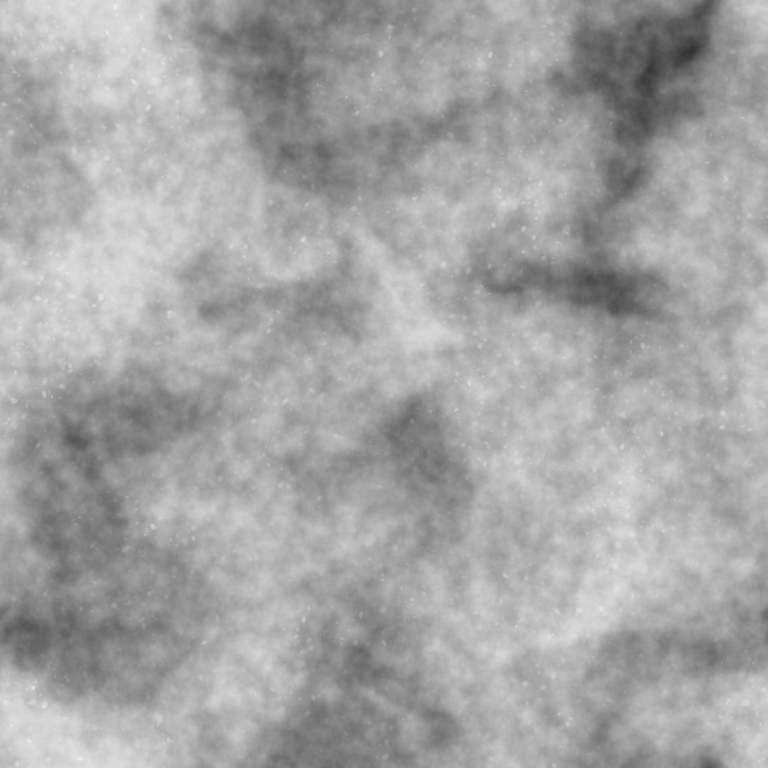
Give the GLSL for this texture, as a three.js fragment shader.

```glsl
varying vec2 vUv;

#define BASE_GRAY 0.672
#define CLOUD_SCALE 3.0
#define CLOUD_CONTRAST 0.098
#define DARK_SKEW 0.012
#define WARP 0.11
#define BLOT_CENTER vec2(0.79, 0.95)
#define BLOT_RADIUS 0.125
#define BLOT_DEPTH 0.33
#define GRAIN_SCALE 36.0
#define GRAIN_CONTRAST 0.095
#define SPECK_GAIN 0.13
#define OCTAVES 4

vec2 hash2(vec2 p) {
  vec3 q = fract(p.xyx * vec3(0.1031, 0.1030, 0.0973));
  q += dot(q, q.yzx + 33.33);
  return fract((q.xx + q.yz) * q.zy);
}

// Dot product of a wrapped lattice gradient with the offset to it
float corner(vec2 cell, vec2 offset, float period, float seed) {
  float angle = 6.28318 * hash2(mod(cell, period) + seed).x;
  return dot(vec2(cos(angle), sin(angle)), offset);
}

// Gradient noise that repeats every period cells
float gradientNoise(vec2 p, float period, float seed) {
  vec2 i = floor(p);
  vec2 f = p - i;
  vec2 w = f * f * f * (f * (f * 6.0 - 15.0) + 10.0);
  vec2 e = vec2(1.0, 0.0);
  float low = mix(corner(i, f, period, seed),
                  corner(i + e.xy, f - e.xy, period, seed), w.x);
  float high = mix(corner(i + e.yx, f - e.yx, period, seed),
                   corner(i + e.xx, f - e.xx, period, seed), w.x);
  return mix(low, high, w.y);
}

float fbm(vec2 uv, float period, float seed) {
  float sum = 0.0;
  float amplitude = 1.0;
  for (int k = 0; k < OCTAVES; k++) {
    sum += amplitude * gradientNoise(uv * period + seed * 0.37, period, seed);
    amplitude *= 0.56;
    period *= 2.0;
    seed += 17.0;
  }
  return sum;
}

// Soft pale flakes, jittered on a wrapped grid
float specks(vec2 uv, float count, float presence, float seed) {
  vec2 p = uv * count;
  vec2 cell = floor(p);
  float light = 0.0;
  for (int y = -1; y <= 1; y++) {
    for (int x = -1; x <= 1; x++) {
      vec2 id = cell + vec2(float(x), float(y));
      vec2 key = mod(id, count) + seed;
      vec2 shape = hash2(key + 131.0);
      vec2 kind = hash2(key + 257.0);
      vec2 d = p - id - hash2(key);
      float angle = 6.28318 * kind.y;
      float c = cos(angle);
      float s = sin(angle);
      d = vec2(c * d.x + s * d.y, c * d.y - s * d.x);
      d.y *= mix(1.0, 1.8, shape.y * shape.y);
      float radius = mix(0.16, 0.36, shape.x);
      float flake = 1.0 - smoothstep(0.35 * radius, radius, length(d));
      float strength = mix(0.25, 1.0, shape.y * shape.x);
      light = max(light, flake * strength * step(kind.x, presence));
    }
  }
  return light;
}

void main() {
  // Warped clouds, with a longer tail towards dark
  vec2 bend = vec2(fbm(vUv, 4.0, 11.0), fbm(vUv, 4.0, 83.0));
  vec2 uv = vUv + WARP * bend;
  float cloud = 3.9 * fbm(uv, CLOUD_SCALE, 41.0);
  float gray = BASE_GRAY + CLOUD_CONTRAST * cloud - DARK_SKEW * cloud * cloud;

  // Large smoky blot, wrapped across the edges
  vec2 d = (fract(uv + 0.6 * WARP * bend - BLOT_CENTER + 0.5) - 0.5) / BLOT_RADIUS;
  gray -= BLOT_DEPTH * exp(-dot(d, d));

  // Fine mottling and scattered flakes in uneven density
  gray += GRAIN_CONTRAST * fbm(vUv, GRAIN_SCALE, 149.0);
  float patches = smoothstep(-0.35, 0.35, fbm(vUv, 5.0, 211.0));
  float flakes = 0.8 * specks(vUv, 34.0, 0.16, 5.0)
               + specks(vUv, 56.0, 0.32, 61.0)
               + 0.7 * specks(vUv, 92.0, 0.38, 173.0);
  gray += SPECK_GAIN * flakes * mix(0.35, 1.0, patches) * smoothstep(0.0, 0.7, gray);

  // Soft limits at both ends
  gray = min(gray, 0.82 + 0.6 * max(gray - 0.82, 0.0));
  gl_FragColor = vec4(vec3(clamp(gray, 0.12, 0.95)), 1.0);
}
```
